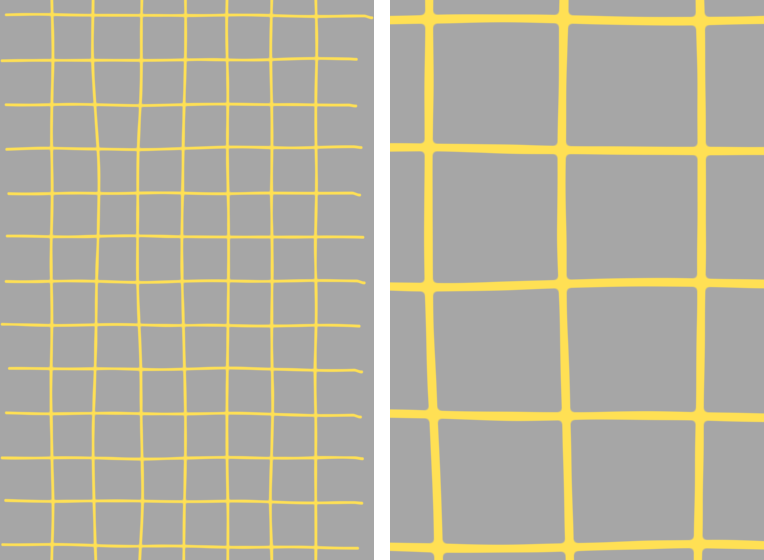
Left, the full canvas; right, a detail of the centre.
Give the GLSL for this pattern, as a WebGL 1 fragment shader.

```glsl
precision highp float;

uniform vec2 u_resolution;

const float ASPECT = 0.668;
const float COLUMNS = 7.0;
const float ROWS = 13.0;
const vec2 FIRST_LINE = vec2(0.0924, 0.9714);
const vec2 SPACING = vec2(0.0786, 0.0789);
const float HALF_WIDTH = 0.0025;
const vec3 GREY = vec3(0.65);
const vec3 YELLOW = vec3(1.0, 0.88, 0.33);

float hash(float n) {
  return fract(sin(n * 12.9898 + 4.1) * 43758.5453);
}

float signedHash(float n) {
  return hash(n) * 2.0 - 1.0;
}

// One-dimensional gradient noise, roughly -1 to 1
float gradientNoise(float x, float seed) {
  float cell = floor(x);
  float f = x - cell;
  float fade = f * f * f * (f * (f * 6.0 - 15.0) + 10.0);
  float a = signedHash(cell + seed * 57.0) * f;
  float b = signedHash(cell + 1.0 + seed * 57.0) * (f - 1.0);
  return 2.0 * mix(a, b, fade);
}

float smoothMin(float a, float b, float k) {
  float h = max(k - abs(a - b), 0.0) / k;
  return min(a, b) - h * h * k * 0.25;
}

float strokeWidth(float along, float seed) {
  return HALF_WIDTH * (1.0 + 0.15 * gradientNoise(along * 22.0, seed + 70.0));
}

// Vertical strokes run off the canvas; the inner ones bow the most
float columnDistance(vec2 p, float i) {
  float bowSize = 0.0072 * sin(1.9 * i - 0.1) * exp(-0.4 * (i - 2.0) * (i - 2.0));
  float bow = bowSize * cos((p.y - 0.59) * 8.0);
  float wobble = 0.003 * gradientNoise(p.y * 5.0, i + 3.0);
  float center = FIRST_LINE.x + i * SPACING.x + bow + wobble;
  return abs(p.x - center) - strokeWidth(p.y, i);
}

// Horizontal strokes have uneven round ends, some with a small hook
float rowDistance(vec2 p, float i) {
  float left = 0.003 + 0.016 * hash(i + 11.0);
  float right = 0.631 + 0.02 * hash(i + 31.0);
  right = mix(0.664, right, step(0.5, i));
  float tilt = 0.007 * signedHash(i + 51.0) * (p.x / ASPECT - 0.5);
  float wobble = 0.0028 * gradientNoise(p.x * 6.0, i + 23.0);
  float hook = 0.004 * hash(i + 91.0) * smoothstep(right - 0.014, right, p.x);
  float shift = 0.0015 * signedHash(i + 41.0);
  float center = FIRST_LINE.y - i * SPACING.y + tilt + wobble + shift - hook;
  float beyond = max(max(left - p.x, p.x - right), 0.0);
  return length(vec2(beyond, p.y - center)) - strokeWidth(p.x, i + 20.0);
}

void main() {
  vec2 p = gl_FragCoord.xy / u_resolution * vec2(ASPECT, 1.0);

  float columns = 1.0;
  for (float i = 0.0; i < COLUMNS; i++) {
    columns = min(columns, columnDistance(p, i));
  }

  float rows = 1.0;
  for (float i = 0.0; i < ROWS; i++) {
    rows = min(rows, rowDistance(p, i));
  }

  // Crossings swell slightly where the strokes overlap
  float d = smoothMin(columns, rows, 0.003);
  float edge = 0.9 / u_resolution.y;
  float ink = 1.0 - smoothstep(-edge, edge, d);

  gl_FragColor = vec4(mix(GREY, YELLOW, ink), 1.0);
}
```
